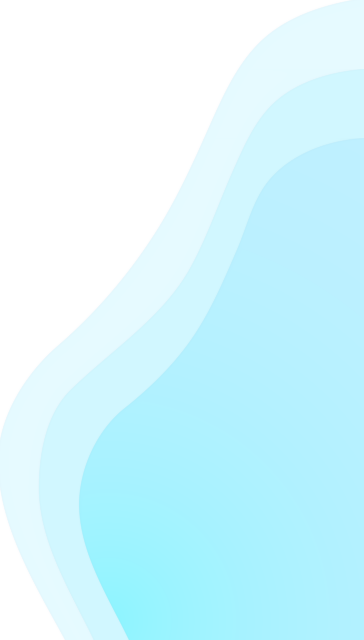
Give the GLSL for this background, as a Shadertoy shader.

```glsl
const float CANVAS_WIDTH = 0.5703;   // design width for a height of 1
const float EDGE_WIDTH = 0.0012;     // falloff of the faint line on each rim
const float EDGE_SHADE = 0.025;
const float GLOW_FALLOFF = 3.0;
const vec2 GLOW_CENTER = vec2(0.17, 0.03);

const vec3 PAPER = vec3(1.0);
const vec3 OUTER_TINT = vec3(0.90, 0.98, 1.0);
const vec3 MIDDLE_TINT = vec3(0.82, 0.97, 1.0);
const vec3 INNER_DEEP = vec3(0.55, 0.96, 1.0);
const vec3 INNER_PALE = vec3(0.765, 0.94, 1.0);

// Curve knots from top to bottom: x, y, heading (0 is straight down)
const int KNOTS = 7;
const vec3 OUTER_CURVE[KNOTS] = vec3[KNOTS](
    vec3(0.5703, 1.003, -1.42), vec3(0.417, 0.943, -0.87),
    vec3(0.326, 0.798, -0.42), vec3(0.247, 0.642, -0.56),
    vec3(0.091, 0.460, -0.86), vec3(-0.003, 0.280, 0.0),
    vec3(0.102, 0.0, 0.50));
const vec3 MIDDLE_CURVE[KNOTS] = vec3[KNOTS](
    vec3(0.5703, 0.892, -1.50), vec3(0.423, 0.833, -0.76),
    vec3(0.365, 0.733, -0.42), vec3(0.299, 0.583, -0.50),
    vec3(0.111, 0.391, -0.80), vec3(0.061, 0.238, 0.0),
    vec3(0.147, 0.0, 0.45));
const vec3 INNER_CURVE[KNOTS] = vec3[KNOTS](
    vec3(0.5703, 0.784, -1.53), vec3(0.423, 0.720, -0.71),
    vec3(0.371, 0.609, -0.41), vec3(0.306, 0.479, -0.58),
    vec3(0.195, 0.362, -0.90), vec3(0.124, 0.212, 0.0),
    vec3(0.202, 0.0, 0.45));

vec2 heading(float angle) {
    return vec2(sin(angle), -cos(angle));
}

// Approximate signed distance to a curve, positive on its right side
float curveDistance(vec3 knots[KNOTS], vec2 p) {
    if (p.y > knots[0].y) return -1.0;

    // Find the span that holds this height
    vec3 start = knots[0];
    vec3 end = knots[1];
    for (int i = 1; i < KNOTS - 1; i++) {
        if (p.y < knots[i].y) {
            start = knots[i];
            end = knots[i + 1];
        }
    }

    // Cubic span with handles along the knot headings
    float handle = distance(start.xy, end.xy) / 3.0;
    vec2 a = start.xy;
    vec2 b = a + handle * heading(start.z);
    vec2 d = end.xy;
    vec2 c = d - handle * heading(end.z);

    // Bisect for the point at height p.y
    float low = 0.0;
    float high = 1.0;
    vec2 point = a;
    vec2 tangent = b - a;
    for (int i = 0; i < 16; i++) {
        float t = 0.5 * (low + high);
        vec2 bc = mix(b, c, t);
        vec2 left = mix(mix(a, b, t), bc, t);
        vec2 right = mix(bc, mix(c, d, t), t);
        point = mix(left, right, t);
        tangent = right - left;
        if (point.y > p.y) low = t;
        else high = t;
    }
    return (p.x - point.x) * -tangent.y / max(length(tangent), 1e-5);
}

// Lay a tinted sheet over the colour, with a faint line along its rim
vec3 addLayer(vec3 color, vec3 tint, float dist, float pixel) {
    float coverage = smoothstep(-0.75 * pixel, 0.75 * pixel, dist);
    float rim = EDGE_SHADE * exp(-abs(dist) / EDGE_WIDTH);
    return mix(color, tint, coverage) * (1.0 - rim * vec3(1.0, 0.8, 0.5));
}

void mainImage(out vec4 fragColor, in vec2 fragCoord) {
    vec2 p = fragCoord / iResolution.xy * vec2(CANVAS_WIDTH, 1.0);
    float pixel = 1.0 / iResolution.y;

    // Cyan glow spreading from the lower left of the inner sheet
    float fade = 1.0 - exp(-GLOW_FALLOFF * distance(p, GLOW_CENTER));
    vec3 innerTint = mix(INNER_DEEP, INNER_PALE, fade);

    vec3 color = PAPER;
    color = addLayer(color, OUTER_TINT, curveDistance(OUTER_CURVE, p), pixel);
    color = addLayer(color, MIDDLE_TINT, curveDistance(MIDDLE_CURVE, p), pixel);
    color = addLayer(color, innerTint, curveDistance(INNER_CURVE, p), pixel);
    fragColor = vec4(color, 1.0);
}
```
